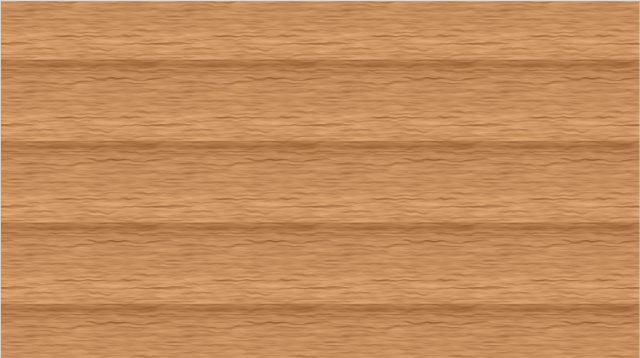
Reproduce this texture procedurally as a WebGL 1 fragment shader.

```glsl
precision highp float;
// Horizontal wood boards: one grain tile repeats about 4 times across and 4.4 down.
// Wrapping gradient noise bends thin rows of dark grain; soft bands shade each board,
// and a thin pale rim runs along the top and sides.
uniform vec2 u_resolution;

const vec2 TILE = vec2(0.442, 0.2275);   // tile size, canvas height = 1
const float FIRST_GROOVE = 0.179;        // distance of first groove from top
const vec3 DARK_WOOD = vec3(0.62, 0.40, 0.22);
const vec3 LIGHT_WOOD = vec3(0.865, 0.645, 0.45);
const vec3 RIM = vec3(0.85, 0.85, 0.84);

float hash(vec2 p) {
  return fract(sin(dot(p, vec2(12.99, 78.23))) * 4375.85);
}

// Gradient noise whose lattice wraps at the given period
float wrapDot(vec2 cell, vec2 offset, vec2 period) {
  float angle = 6.2832 * hash(mod(cell, period));
  return dot(vec2(cos(angle), sin(angle)), offset);
}

float gradientNoise(vec2 p, vec2 period) {
  vec2 i = floor(p);
  vec2 f = p - i;
  vec2 u = f * f * f * (f * (f * 6.0 - 15.0) + 10.0);
  vec2 e = vec2(1.0, 0.0);
  float a = mix(wrapDot(i, f, period), wrapDot(i + e, f - e, period), u.x);
  float b = mix(wrapDot(i + e.yx, f - e.yx, period),
                wrapDot(i + 1.0, f - 1.0, period), u.x);
  return mix(a, b, u.y);
}

float tileNoise(vec2 uv, vec2 cells) {
  return gradientNoise(uv * cells, cells);
}

// Soft stripe across the tile, wrapping from bottom to top
float band(float v, float center, float width) {
  float d = (fract(v - center + 0.5) - 0.5) / width;
  return exp(-d * d);
}

// Broken dark lines, one per row, each wavering along its length
float grainRows(vec2 uv, float rows, float dashes) {
  float r = uv.y * rows + 0.8 * tileNoise(uv, vec2(5.0, 6.0))
          + 0.35 * tileNoise(uv, vec2(19.0, 9.0));
  float row = mod(floor(r), rows);
  float f = fract(r);
  float x = uv.x * dashes + dashes * hash(vec2(row, 3.7));
  float ink = smoothstep(-0.22, 0.35, gradientNoise(vec2(x, row + 0.5), vec2(dashes, rows)));
  float line = smoothstep(0.05, 0.35, f) * (1.0 - smoothstep(0.4, 0.85, f));
  return line * ink * (0.5 + 0.5 * hash(vec2(row, 8.1)));
}

// Lightness of the wood, 0 dark to 1 light
float woodTone(vec2 uv) {
  float v = uv.y + 0.007 * tileNoise(uv, vec2(4.0, 3.0));

  // Board shading: groove, its bright lip and the broad zones
  float tone = 0.73;
  tone -= 0.48 * band(v, 0.0, 0.045);
  tone -= 0.16 * band(v, 0.10, 0.09);
  tone -= 0.06 * band(v, 0.32, 0.12);
  tone += 0.15 * band(v, 0.76, 0.15);
  tone += 0.14 * band(v, 0.925, 0.025);
  tone -= 0.30 * band(v, 0.953, 0.010);
  tone -= 0.22 * band(v, 0.885, 0.009);

  // Grain is strong beside the groove and faint in mid-board
  float strength = 0.28 + 0.36 * band(v, 0.74, 0.15) + 0.26 * band(v, 0.15, 0.13);
  tone -= strength * grainRows(uv, 19.0, 5.0);
  tone -= 0.20 * grainRows(uv + vec2(0.37, 0.013), 29.0, 9.0);

  // Long fibres and fine mottling
  tone += 0.26 * tileNoise(uv, vec2(3.0, 23.0));
  tone += 0.22 * tileNoise(uv, vec2(13.0, 37.0));
  tone += 0.10 * tileNoise(uv, vec2(7.0, 5.0));
  return tone;
}

// Coverage of a strip of given width along an edge
float edgeStrip(float distance, float width, float pixel) {
  return clamp((width - distance) / pixel + 0.5, 0.0, 1.0);
}

void main() {
  float pixel = 1.0 / u_resolution.y;
  vec2 p = gl_FragCoord.xy * pixel;
  float right = u_resolution.x * pixel;
  float top = 1.0 - p.y;

  vec2 uv = vec2(p.x, top - FIRST_GROOVE) / TILE;
  vec3 color = mix(DARK_WOOD, LIGHT_WOOD, clamp(woodTone(uv), -0.15, 1.06));

  // Pale rim
  float rim = max(edgeStrip(top, 0.0035, pixel), edgeStrip(p.x, 0.0025, pixel));
  rim = max(rim, 0.6 * edgeStrip(right - p.x, 0.002, pixel));
  gl_FragColor = vec4(mix(color, RIM, rim), 1.0);
}
```
